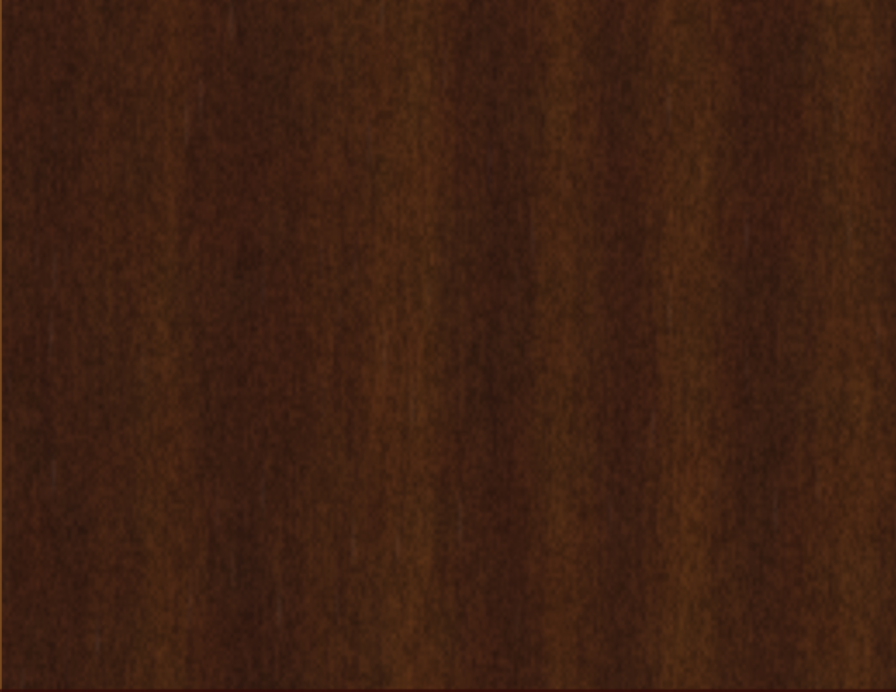
Reproduce this texture procedurally as a Shadertoy shader.

```glsl
// Dark mahogany veneer: soft vertical bands of warm and dusky brown,
// overlaid with stretched-noise fibres, fine mottling and faint pore streaks.
// A thin tan edge runs down the left side and a dark red one along the bottom.

const vec3 DUSKY_BROWN = vec3(0.212, 0.106, 0.068);
const vec3 WARM_BROWN = vec3(0.292, 0.158, 0.074);
const vec3 RED_TINT = vec3(0.006, -0.002, -0.001);
const vec3 PORE_GREY = vec3(0.040, 0.043, 0.048);
const vec3 TAN_EDGE = vec3(0.52, 0.32, 0.14);
const vec3 RED_EDGE = vec3(0.20, 0.04, 0.03);

const float BASE_WARMTH = 0.15;
const float BAND_CONTRAST = 0.84;
const float BAND_WANDER = 0.007;
const float FIBRE_CONTRAST = 0.30;
const float MOTTLE_CONTRAST = 0.17;
const float PORE_DENSITY = 0.10;
const float EDGE_WIDTH = 0.004;

// Each band: centre and half width across the canvas, strength.
const int BAND_COUNT = 7;
const vec3 BANDS[BAND_COUNT] = vec3[](
    vec3(0.125, 0.035, 0.30),
    vec3(0.190, 0.034, 0.60),
    vec3(0.370, 0.050, 0.38),
    vec3(0.460, 0.055, 0.86),
    vec3(0.630, 0.036, 0.74),
    vec3(0.766, 0.040, 0.92),
    vec3(0.945, 0.052, 0.88));

float hash(vec2 p) {
    vec3 q = fract(vec3(p.xyx) * 0.1031);
    q += dot(q, q.yzx + 33.33);
    return fract((q.x + q.y) * q.z);
}

float noise(vec2 p) {
    vec2 cell = floor(p);
    vec2 f = fract(p);
    f = f * f * (3.0 - 2.0 * f);
    float low = mix(hash(cell), hash(cell + vec2(1, 0)), f.x);
    float high = mix(hash(cell + vec2(0, 1)), hash(cell + vec2(1, 1)), f.x);
    return mix(low, high, f.y);
}

float signedNoise(vec2 p) {
    return 2.0 * noise(p) - 1.0;
}

// Warmth of the broad bands, from 0 (dusky) to about 1.
float bandWarmth(vec2 uv) {
    float x = uv.x + BAND_WANDER * signedNoise(vec2(uv.x * 7.0, uv.y * 2.5) + 20.0);
    float warmth = 0.0;
    for (int i = 0; i < BAND_COUNT; i++) {
        float d = (x - BANDS[i].x) / BANDS[i].y;
        float fade = 0.9 + 0.2 * noise(vec2(float(i) * 9.0, uv.y * 4.0));
        warmth += BANDS[i].z * fade * exp(-d * d);
    }
    return BASE_WARMTH + BAND_CONTRAST * warmth;
}

// Long thin fibres, in three widths.
float fibres(vec2 p) {
    return 0.35 * signedNoise(p * vec2(42.0, 1.8) + 3.0)
         + 0.60 * signedNoise(p * vec2(95.0, 5.0) + 41.0)
         + 0.75 * signedNoise(p * vec2(165.0, 16.0) + 77.0);
}

// Small blotches, slightly taller than wide.
float mottle(vec2 p) {
    return 0.30 * signedNoise(p * vec2(60.0, 38.0) + 11.0)
         + 0.60 * signedNoise(p * vec2(130.0, 90.0) + 63.0)
         + 0.60 * signedNoise(p * vec2(200.0, 160.0) + 29.0);
}

// Faint broken pale streaks, one at most per tall grid cell.
float pores(vec2 p) {
    vec2 grid = p * vec2(46.0, 10.0);
    grid.y += 7.0 * hash(vec2(floor(grid.x), 5.0));
    vec2 cell = floor(grid);
    vec2 f = fract(grid);
    float present = step(1.0 - PORE_DENSITY, hash(cell + 130.0));
    float centre = mix(0.35, 0.65, hash(cell + 250.0));
    float across = 1.0 - smoothstep(0.0, 0.32, abs(f.x - centre));
    float along = smoothstep(0.0, 0.4, f.y) * smoothstep(1.0, 0.5, f.y);
    float broken = mix(0.25, 1.0, noise(p * vec2(90.0, 60.0) + 17.0));
    return present * across * along * broken * mix(0.3, 1.0, hash(cell + 370.0));
}

void mainImage(out vec4 fragColor, in vec2 fragCoord) {
    vec2 uv = fragCoord / iResolution.xy;
    vec2 p = fragCoord / iResolution.y;

    // Wood body
    float warmth = bandWarmth(uv);
    warmth += 0.05 * signedNoise(p * vec2(13.0, 2.5) + 50.0);
    warmth += FIBRE_CONTRAST * fibres(p) * (0.55 + 0.45 * warmth);
    vec3 color = mix(DUSKY_BROWN, WARM_BROWN, clamp(warmth, -0.35, 1.4));
    color *= 1.0 + MOTTLE_CONTRAST * mottle(p);
    color += RED_TINT * signedNoise(p * vec2(20.0, 12.0) + 90.0);
    color += PORE_GREY * pores(p);

    // Thin edges
    float left = 1.0 - smoothstep(0.3 * EDGE_WIDTH, EDGE_WIDTH, p.x);
    float bottom = 1.0 - smoothstep(0.5 * EDGE_WIDTH, 1.5 * EDGE_WIDTH, p.y);
    color = mix(color, TAN_EDGE, 0.85 * left);
    color = mix(color, RED_EDGE, 0.8 * bottom);

    fragColor = vec4(clamp(color, 0.0, 1.0), 1.0);
}
```
